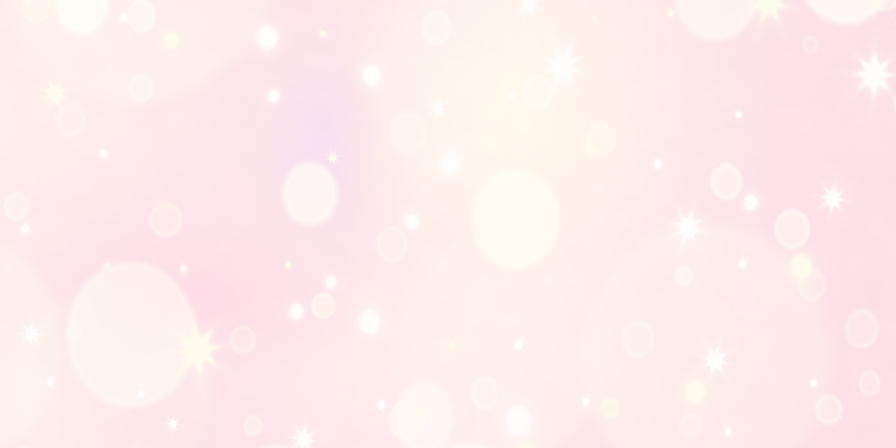
Write a WebGL 1 fragment shader that draws this background.

```glsl
precision highp float;
// Pale pink and cream backdrop with soft bokeh: broad colour glows, then
// jittered grids of oval discs from huge and faint to small and rimmed,
// and finally white sparkles with halos and short rays.

uniform vec2 u_resolution;

#define PINK vec3(0.990, 0.878, 0.906)
#define DEEP_PINK vec3(0.990, 0.840, 0.900)
#define LAVENDER vec3(0.970, 0.865, 0.950)
#define BLUSH vec3(1.000, 0.940, 0.930)
#define CREAM vec3(1.000, 0.985, 0.925)
#define WHITE vec3(1.000, 0.995, 0.985)
#define OVAL vec2(1.0, 0.86)
#define SPARKLE_CELL 0.175
#define SPARKLE_SHARE 0.68
#define MOTTLE 0.012

vec3 hash3(vec2 p) {
  vec3 q = fract(p.xyx * vec3(0.1031, 0.1030, 0.0973));
  q += dot(q, q.yxz + 33.33);
  return fract((q.xxy + q.yzz) * q.zyx);
}

float valueNoise(vec2 p) {
  vec2 i = floor(p);
  vec2 f = fract(p);
  f = f * f * (3.0 - 2.0 * f);
  float low = mix(hash3(i).x, hash3(i + vec2(1.0, 0.0)).x, f.x);
  float high = mix(hash3(i + vec2(0.0, 1.0)).x, hash3(i + 1.0).x, f.x);
  return mix(low, high, f.y);
}

float fbm(vec2 p) {
  float sum = 0.0;
  float amplitude = 0.5;
  for (int i = 0; i < 4; i++) {
    sum += amplitude * valueNoise(p);
    p = p * 2.03 + 7.1;
    amplitude *= 0.5;
  }
  return sum;
}

float glow(vec2 p, vec2 centre, vec2 size) {
  vec2 d = (p - centre) / size;
  return exp(-dot(d, d));
}

// Broad colour areas with a faint painted mottle
vec3 backdrop(vec2 p) {
  vec2 q = p + 0.12 * (vec2(fbm(p * 3.0), fbm(p * 3.0 + 40.0)) - 0.5);
  vec3 col = PINK;
  col = mix(col, BLUSH, 0.85 * glow(q, vec2(0.05, 0.80), vec2(0.50, 0.42)));
  col = mix(col, BLUSH, 0.75 * glow(q, vec2(0.00, 0.12), vec2(0.26, 0.32)));
  col = mix(col, BLUSH, 0.70 * glow(q, vec2(0.95, 0.15), vec2(0.50, 0.30)));
  col = mix(col, DEEP_PINK, 0.65 * glow(q, vec2(0.42, 0.32), vec2(0.22, 0.13)));
  col = mix(col, CREAM, 0.85 * glow(q, vec2(1.15, 0.75), vec2(0.38, 0.45)));
  col = mix(col, LAVENDER, 0.80 * glow(q, vec2(0.71, 0.68), vec2(0.11, 0.20)));
  return col + MOTTLE * (fbm(p * 22.0) - 0.47);
}

// One grid of discs; radii are in canvas heights
vec3 discLayer(vec3 col, vec2 p, float cell, vec2 radii, vec2 alphas,
               float share, float soft, float rim, float seed) {
  vec2 home = floor(p / cell);
  for (int y = -1; y <= 1; y++) {
    for (int x = -1; x <= 1; x++) {
      vec2 id = home + vec2(float(x), float(y));
      vec3 place = hash3(id + seed);
      vec3 look = hash3(id + seed + 57.0);
      vec2 d = p - (id + 0.15 + 0.7 * place.xy) * cell;
      float radius = mix(radii.x, radii.y, look.x);
      float edge = length(d * mix(vec2(1.0), OVAL, 0.4 + look.y)) - radius;
      float fill = 1.0 - smoothstep(-soft, soft, edge);
      float ring = rim * glow(vec2(edge + soft, 0.0), vec2(0.0), vec2(0.005));
      float alpha = mix(alphas.x, alphas.y, look.z) * fill + ring;
      vec3 tint = mix(CREAM, WHITE, look.y);
      col = mix(col, tint, clamp(alpha, 0.0, 1.0) * step(place.z, share));
    }
  }
  return col;
}

// Bright points, mostly tiny, with a halo and an uneven star outline
vec3 sparkles(vec3 col, vec2 p) {
  vec2 home = floor(p / SPARKLE_CELL);
  for (int y = -1; y <= 1; y++) {
    for (int x = -1; x <= 1; x++) {
      vec2 id = home + vec2(float(x), float(y));
      vec3 place = hash3(id + 311.0);
      vec3 look = hash3(id + 373.0);
      vec2 d = p - (id + 0.1 + 0.8 * place.xy) * SPARKLE_CELL;
      float size = mix(0.007, 0.034, pow(look.x, 3.0));
      float angle = atan(d.y, d.x + 1e-5);
      float rays = pow(abs(cos(angle * 4.0 + look.y * 6.0)), 4.0);
      float r = length(d * OVAL) / (size * (1.0 + 0.6 * rays * step(0.6, look.z)));
      float light = 1.0 - smoothstep(0.55, 1.35, r);
      light = max(light, 0.65 * exp(-0.7 * r * r));
      vec3 tint = mix(WHITE, CREAM, step(0.7, look.y));
      col = mix(col, tint, light * step(place.z, SPARKLE_SHARE));
    }
  }
  return col;
}

void main() {
  vec2 p = gl_FragCoord.xy / u_resolution.y;
  vec3 col = backdrop(p);
  col = discLayer(col, p, 0.62, vec2(0.20, 0.32), vec2(0.12, 0.35), 0.65, 0.022, 0.0, 11.0);
  col = discLayer(col, p, 0.43, vec2(0.06, 0.15), vec2(0.50, 0.95), 0.70, 0.010, 0.08, 131.0);
  col = discLayer(col, p, 0.21, vec2(0.018, 0.044), vec2(0.12, 0.50), 0.60, 0.005, 0.22, 223.0);
  col = sparkles(col, p);
  gl_FragColor = vec4(clamp(col, 0.0, 1.0), 1.0);
}
```
